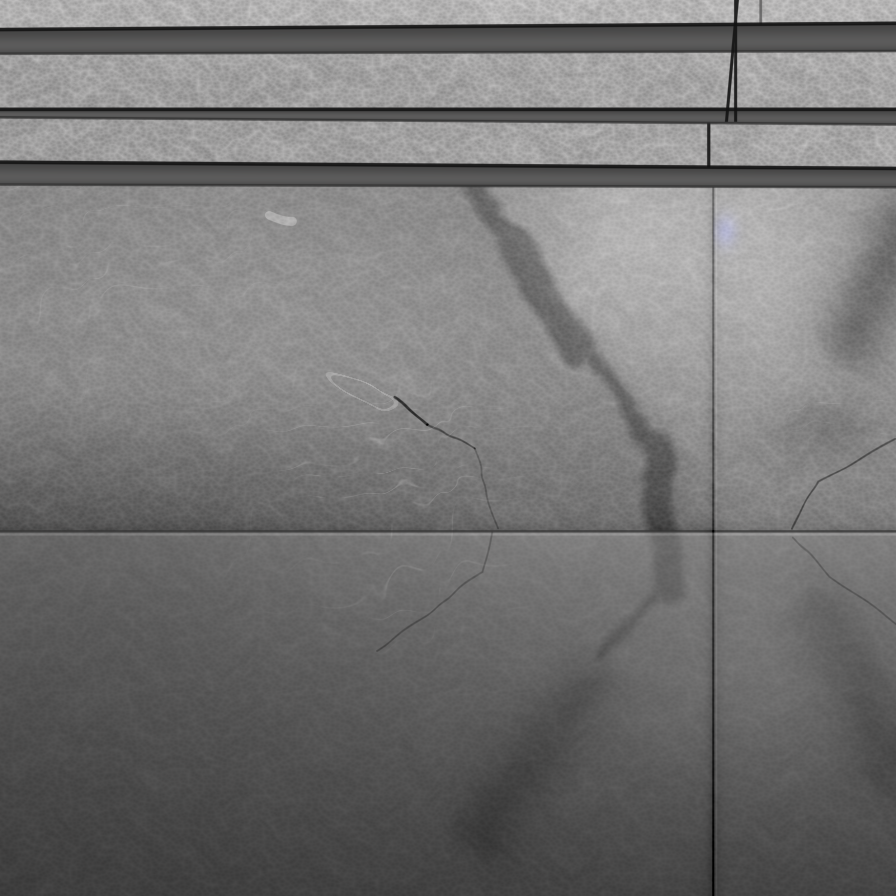
Write a WebGL 1 fragment shader that draws this texture.

```glsl
precision highp float;
// Grey stone wall with grooved ledges on top and a dim glossy floor below.
// Smooth light fields are shaded first, then cellular grain and sine-warped
// veins are added, and finally the cracks, joints and grooves are cut in.
uniform vec2 u_resolution;

vec2 hash2(vec2 p) {
  vec3 q = fract(p.xyx * vec3(0.1031, 0.103, 0.0973));
  q += dot(q, q.yzx + 33.33);
  return fract((q.xx + q.yz) * q.zy);
}

// Distance to the nearest scattered cell point.
float cells(vec2 p) {
  vec2 id = floor(p), f = fract(p);
  float d = 2.0;
  for (int j = -1; j <= 1; j++)
    for (int i = -1; i <= 1; i++) {
      vec2 o = vec2(float(i), float(j));
      d = min(d, length(o + hash2(id + o + 40.0) - f));
    }
  return d;
}

vec2 sineWarp(vec2 p) {
  vec2 w = sin(p.yx * vec2(23.0, 31.0) + vec2(1.0, 4.0));
  w += 0.6 * sin(p.yx * vec2(57.0, 49.0) + w * 1.5);
  return w + 0.4 * sin(p.yx * 131.0 + w * 2.0);
}

float segment(vec2 p, vec2 a, vec2 b) {
  vec2 e = b - a;
  return length(p - a - e * clamp(dot(p - a, e) / dot(e, e), 0.0, 1.0));
}

float blob(vec2 p, vec2 center, vec2 size) {
  vec2 q = (p - center) / size;
  return exp(-dot(q, q));
}

float line(float d, float halfWidth) {
  float aa = 0.8 / u_resolution.y;
  return 1.0 - smoothstep(halfWidth - aa, halfWidth + aa, abs(d));
}

float span(float v, float lo, float hi) {
  float aa = 0.8 / u_resolution.y;
  return smoothstep(lo - aa, lo + aa, v) * (1.0 - smoothstep(hi - aa, hi + aa, v));
}

// Recessed strip with a black upper lip and a softer lower lip.
float groove(float shade, float y, float top, float bottom) {
  float t = clamp((y - top) / (bottom - top), 0.0, 1.0);
  shade = mix(shade, 0.27 + 0.15 * sin(t * 3.1) * t, span(y, top, bottom));
  shade = mix(shade, 0.07, 0.9 * line(y - top, 0.002));
  return mix(shade, 0.17, 0.7 * line(y - bottom, 0.0014));
}

void main() {
  vec2 p = gl_FragCoord.xy / u_resolution;
  p.y = 1.0 - p.y; // measured downward from the top edge
  vec2 warp = sineWarp(p), q = p + warp * 0.0035;
  float ledgeEnd = 0.206 + 0.003 * p.x, floorY = 0.593;

  // Stone grain, from broad mottling to fine pitting
  vec2 tilt = vec2(p.x + p.y * 0.6, p.y - p.x * 0.35);
  float mottle = cells(tilt * vec2(15.0, 34.0) + warp * 0.5) - 0.5;
  float flakes = cells(tilt * vec2(55.0, 110.0) + warp) - 0.5;
  float pits = cells(p * vec2(190.0, 240.0)) - 0.5;
  float grain = 0.035 * mottle + 0.045 * flakes + 0.06 * pits;

  // Wall light
  float wall = 0.54 + 0.04 * blob(p, vec2(0.35, 0.34), vec2(0.3, 0.15));
  float veinX = 0.51 + 0.77 * (p.y - 0.21) - 0.3 * max(p.y - 0.5, 0.0);
  wall += 0.05 * smoothstep(veinX, veinX + 0.05, q.x);
  wall += 0.11 * blob(p, vec2(0.71, 0.26), vec2(0.1, 0.13));
  wall += 0.1 * blob(p, vec2(0.86, 0.27), vec2(0.09, 0.17));
  wall -= smoothstep(0.4, 0.6, p.y) * mix(0.17, 0.07, smoothstep(0.0, 0.75, p.x));
  wall -= 0.17 * exp(-pow(segment(q, vec2(1.02, 0.24), vec2(0.95, 0.38)) / 0.035, 2.0));
  wall -= 0.09 * blob(q, vec2(0.92, 0.48), vec2(0.06, 0.035));
  wall -= 0.08 * exp(-max(floorY - p.y, 0.0) * 90.0);

  // Floor light and its mirrored shadows
  float depth = clamp((p.y - floorY) / (1.0 - floorY), 0.0, 1.0);
  float ground = mix(0.41 + 0.1 * smoothstep(0.0, 0.65, p.x), 0.245 + 0.03 * p.x, pow(depth, 0.8));
  ground += 0.05 * blob(p, vec2(0.84, 0.76), vec2(0.16, 0.14));
  ground -= 0.065 * exp(-pow(segment(q, vec2(0.65, 0.77), vec2(0.54, 0.93)) / 0.035, 2.0));
  ground -= 0.07 * exp(-pow(segment(q, vec2(0.92, 0.69), vec2(1.0, 0.85)) / 0.04, 2.0));
  float onFloor = smoothstep(floorY - 0.001, floorY + 0.001, p.y);
  float shade = mix(wall, ground, onFloor) + grain * mix(1.0, 0.55, onFloor);

  // Broad dark vein and its bent reflection
  float vein = segment(q, vec2(0.52, 0.205), vec2(0.575, 0.27)) - 0.011;
  vein = min(vein, segment(q, vec2(0.575, 0.27), vec2(0.645, 0.385)) - 0.018);
  vein = min(vein, segment(q, vec2(0.655, 0.39), vec2(0.73, 0.505)) - 0.007);
  vein = min(vein, segment(q, vec2(0.735, 0.5), vec2(0.746, 0.66)) - 0.015);
  vein = min(vein, segment(q, vec2(0.73, 0.665), vec2(0.67, 0.73)) - 0.004);
  shade -= mix(0.15, 0.08, onFloor) * (1.0 - smoothstep(-0.006, 0.009, vein));

  // Pale wisps on the wall, fainter on the floor
  float contour = abs(sin(p.x * 28.0 + p.y * 85.0 + warp.x * 1.4 + warp.y));
  float wispArea = blob(p, vec2(0.43, 0.52), vec2(0.14, 0.09)) + 0.5 * blob(p, vec2(0.1, 0.3), vec2(0.2, 0.12));
  wispArea += 0.5 * blob(p, vec2(0.45, 0.65), vec2(0.12, 0.06)) + 0.5 * blob(p, vec2(0.94, 0.46), vec2(0.07, 0.04));
  shade += 0.08 * wispArea * (1.0 - smoothstep(0.0, 0.22, contour)) * smoothstep(-0.2, 0.2, mottle + 0.1);
  vec2 loopPos = mat2(0.9, -0.42, 0.42, 0.9) * (q - vec2(0.4, 0.435));
  shade += 0.09 * line(length(loopPos * vec2(1.0, 4.0)) - 0.04, 0.003);
  shade += 0.13 * line(segment(q, vec2(0.305, 0.243), vec2(0.33, 0.248)), 0.005);

  // Hairline cracks and their reflections
  vec2 c = p + warp * 0.0018;
  shade -= 0.35 * line(segment(c, vec2(0.437, 0.443), vec2(0.476, 0.472)), 0.0014);
  float crack = min(segment(c, vec2(0.476, 0.472), vec2(0.53, 0.503)), segment(c, vec2(1.0, 0.488), vec2(0.915, 0.54)));
  crack = min(crack, segment(c, vec2(0.915, 0.54), vec2(0.885, 0.59)));
  shade -= 0.22 * line(crack, 0.001);
  crack = min(segment(c, vec2(0.53, 0.503), vec2(0.557, 0.59)), segment(c, vec2(0.55, 0.595), vec2(0.538, 0.64)));
  crack = min(crack, segment(c, vec2(0.538, 0.64), vec2(0.42, 0.725)));
  crack = min(crack, segment(c, vec2(0.885, 0.6), vec2(0.925, 0.645)));
  crack = min(crack, segment(c, vec2(0.925, 0.645), vec2(1.0, 0.695)));
  shade -= 0.11 * line(crack, 0.001);

  // Floor edge and long vertical joint
  shade = mix(shade, 0.2, 0.75 * line(p.y - floorY, 0.0013));
  shade += 0.08 * line(p.y - floorY - 0.0035, 0.0012);
  float joint = p.x - 0.796;
  shade -= 0.1 * exp(-abs(joint) * 220.0) + 0.2 * line(joint, 0.0011);
  shade += 0.06 * line(joint - 0.0035, 0.001);

  // Ledge slabs, their short joints and the grooves between them
  float slab = 0.63 + 0.07 * smoothstep(0.1, 0.0, p.y) + 0.04 * p.x + grain * 1.7;
  slab = mix(slab, 0.08, 0.9 * span(p.y, 0.122, 0.19) * line(p.x - 0.791, 0.0018));
  slab = mix(slab, 0.35, 0.8 * span(p.y, -1.0, 0.028) * line(p.x - 0.849, 0.0015));
  shade = mix(slab, shade, smoothstep(ledgeEnd - 0.001, ledgeEnd + 0.001, p.y));
  shade = groove(shade, p.y, 0.033 - 0.007 * p.x, 0.06 - 0.003 * p.x);
  shade = groove(shade, p.y, 0.122, 0.131 + 0.008 * p.x);
  shade = groove(shade, p.y, 0.181 + 0.007 * p.x, ledgeEnd);
  float slot = min(abs(p.x - 0.823 + 0.09 * p.y), abs(p.x - 0.821));
  shade = mix(shade, 0.07, 0.9 * span(p.y, -1.0, 0.136) * line(slot, 0.0017));

  // Faint cool glint beside the joint
  vec3 color = vec3(shade) * vec3(1.003, 0.998, 0.997);
  color += vec3(0.03, 0.04, 0.15) * blob(p, vec2(0.81, 0.258), vec2(0.012, 0.017)) * step(0.0, joint);
  gl_FragColor = vec4(clamp(color, 0.0, 1.0), 1.0);
}
```
